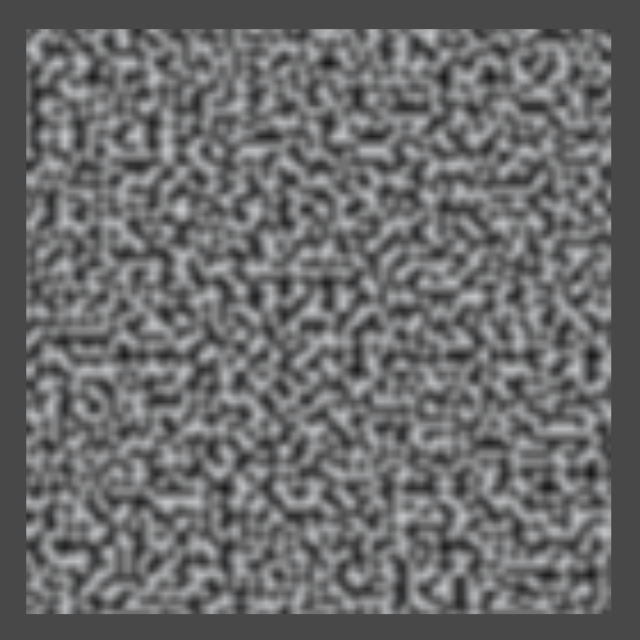
Reproduce this texture procedurally as a three.js fragment shader.

```glsl
varying vec2 vUv;

#define PANEL_CENTER vec2(0.498, 0.4975)
#define PANEL_HALF 0.457
#define EDGE_SOFTNESS 0.0012
#define CELLS 40.0
#define TEXELS 128.0
#define CONTRAST 0.57
#define FRAME_COLOR vec3(0.282)
#define MID_COLOR vec3(0.443, 0.444, 0.447)
#define LIGHT_TINT vec3(1.0, 1.01, 1.02)

float hash(vec2 p) {
  vec3 q = fract(p.xyx * vec3(0.1031, 0.1030, 0.0973));
  q += dot(q, q.yzx + 33.33);
  return fract((q.x + q.y) * q.z);
}

// One of eight unit directions: axes and diagonals
vec2 gradient(vec2 node) {
  float angle = floor(hash(node + 17.0) * 8.0) * 0.785398;
  return vec2(cos(angle), sin(angle));
}

float slope(vec2 node, vec2 offset, vec2 corner) {
  return dot(gradient(node + corner), offset - corner);
}

float gradientNoise(vec2 p) {
  vec2 node = floor(p);
  vec2 f = p - node;
  vec2 w = f * f * f * (f * (f * 6.0 - 15.0) + 10.0);
  float low = mix(slope(node, f, vec2(0.0, 0.0)), slope(node, f, vec2(1.0, 0.0)), w.x);
  float high = mix(slope(node, f, vec2(0.0, 1.0)), slope(node, f, vec2(1.0, 1.0)), w.x);
  return mix(low, high, w.y);
}

// Noise sampled on a coarse grid and blended linearly between samples
float coarseNoise(vec2 p) {
  vec2 grid = p * TEXELS - 0.5;
  vec2 base = floor(grid);
  vec2 f = grid - base;
  float sum = 0.0;
  for (int j = 0; j < 2; j++) {
    for (int i = 0; i < 2; i++) {
      vec2 corner = vec2(float(i), float(j));
      vec2 weight = mix(1.0 - f, f, corner);
      vec2 texel = clamp(base + corner, 0.0, TEXELS - 1.0);
      sum += weight.x * weight.y * gradientNoise(texel * CELLS / TEXELS);
    }
  }
  return sum;
}

void main() {
  // Square panel inside a plain frame
  vec2 local = vUv - PANEL_CENTER;
  float edge = max(abs(local.x), abs(local.y)) - PANEL_HALF;
  float panel = 1.0 - smoothstep(-EDGE_SOFTNESS, EDGE_SOFTNESS, edge);

  // Grey grain, slightly cool in the lights
  float grain = coarseNoise(local / (2.0 * PANEL_HALF) + 0.5);
  vec3 grainColor = MID_COLOR + CONTRAST * grain * LIGHT_TINT;

  gl_FragColor = vec4(mix(FRAME_COLOR, grainColor, panel), 1.0);
}
```
